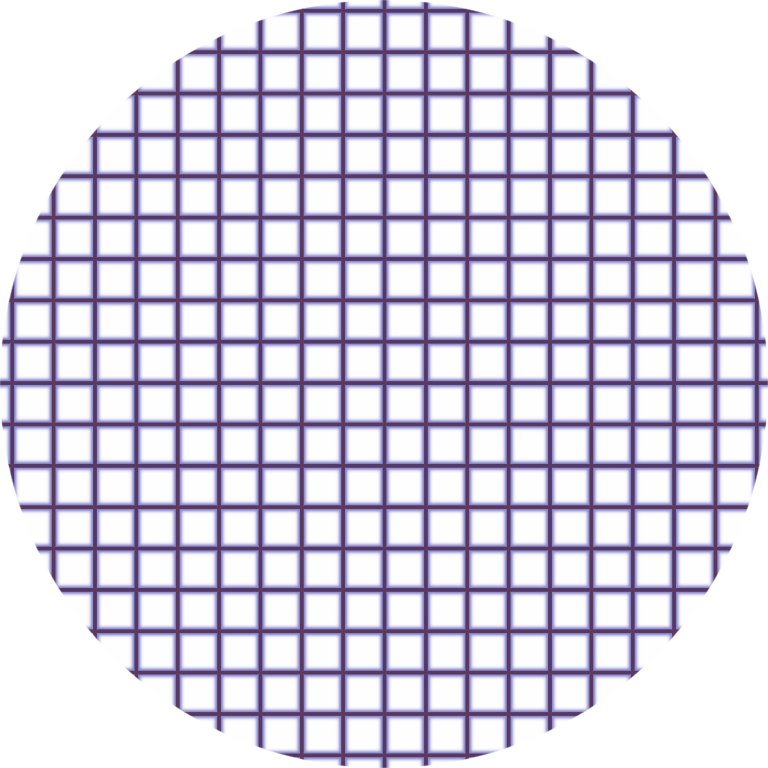
This pattern is drawn by a WebGL 1 fragment shader. Its source:

```glsl
precision highp float;
// Disc of fine purple square mesh with a soft lavender glow along each line.

uniform vec2 u_resolution;

float hash(float n) {
    return fract(sin(n * 127.1) * 43758.5453);
}

// Glow strength at distance d from a line centre.
float glow(float d) {
    float beyond = max(d - 0.0025, 0.0) / 0.0036;
    return exp(-beyond * beyond);
}

void main() {
    float side = min(u_resolution.x, u_resolution.y);
    float pixel = 1.0 / side;
    vec2 p = (gl_FragCoord.xy - 0.5 * u_resolution) / side;

    // Distance to the nearest vertical and horizontal line.
    float pitch = 0.05386;
    vec2 cell = (p - vec2(0.0007, 0.0012)) / pitch;
    vec2 line = floor(cell + 0.5);
    vec2 dist = abs(cell - line) * pitch;
    float nearest = min(dist.x, dist.y);

    // Glow from both directions, merging in the cell corners.
    float clear = (1.0 - glow(dist.x)) * (1.0 - glow(dist.y));
    vec3 paper = vec3(0.997, 0.997, 1.0);
    vec3 color = mix(vec3(0.55, 0.54, 0.79), paper, clear);

    // Plum core with indigo edges, tinted slightly from line to line.
    float id = dist.x < dist.y ? line.x + 31.0 : line.y + 77.0;
    vec3 plum = vec3(0.34, 0.22, 0.37) + vec3(0.03, 0.0, -0.03) * (hash(id) - 0.5);
    vec3 ink = mix(plum, vec3(0.32, 0.25, 0.50), smoothstep(0.001, 0.0028, nearest));

    // Crossings are a little redder.
    float crossing = 1.0 - smoothstep(0.001, 0.004, max(dist.x, dist.y));
    ink += vec3(0.05, 0.0, -0.02) * crossing;

    float core = 1.0 - smoothstep(-0.6 * pixel, 0.6 * pixel, nearest - 0.0025);
    color = mix(color, ink, core);

    // Round outline.
    float inside = 1.0 - smoothstep(-pixel, pixel, length(p) - 0.5);
    gl_FragColor = vec4(mix(vec3(1.0), color, inside), 1.0);
}
```
